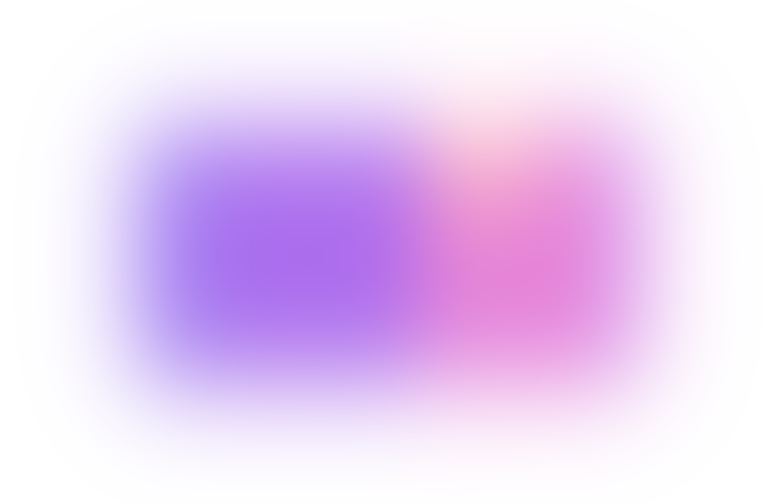
A Shadertoy shader for this background:

```glsl
// A soft glowing panel on white: violet on the left, pink on the right.
// The panel is a box blurred analytically along each axis, and its tint
// blends indigo, violet, pink and orchid, with a peach glow near the top.

#define PANEL_MIN vec2(0.180, 0.242)
#define PANEL_MAX vec2(0.835, 0.742)
#define PANEL_BLUR vec2(0.061, 0.102)
#define SEAM_X 0.541
#define SEAM_BLUR 0.050
#define PEACH_CENTER vec2(0.620, 0.780)
#define PEACH_RADIUS vec2(0.075, 0.170)

const vec3 WHITE  = vec3(1.00, 1.00, 1.00);
const vec3 INDIGO = vec3(0.60, 0.45, 0.94);
const vec3 VIOLET = vec3(0.67, 0.42, 0.93);
const vec3 PINK   = vec3(0.89, 0.49, 0.85);
const vec3 ORCHID = vec3(0.84, 0.52, 0.90);
const vec3 PEACH  = vec3(0.97, 0.65, 0.77);

// Step edge after a Gaussian blur; z is the distance in standard deviations
float blurredStep(float z) {
    z = clamp(z, -5.0, 5.0);
    return 0.5 + 0.5 * tanh(0.798 * z * (1.0 + 0.0447 * z * z));
}

// Interval from lo to hi after a Gaussian blur
float blurredSpan(float x, float lo, float hi, float blur) {
    return blurredStep((x - lo) / blur) - blurredStep((x - hi) / blur);
}

float gaussian(vec2 p, vec2 center, vec2 radius) {
    vec2 d = (p - center) / radius;
    return exp(-0.5 * dot(d, d));
}

vec3 panelTint(vec2 uv) {
    vec3 left = mix(INDIGO, VIOLET, smoothstep(0.15, 0.40, uv.x));
    vec3 right = mix(PINK, ORCHID, smoothstep(0.70, 0.86, uv.x));
    right = mix(right, PEACH, gaussian(uv, PEACH_CENTER, PEACH_RADIUS));
    return mix(left, right, blurredStep((uv.x - SEAM_X) / SEAM_BLUR));
}

void mainImage(out vec4 fragColor, in vec2 fragCoord) {
    vec2 uv = fragCoord / iResolution.xy;

    // Coverage of the blurred box
    float coverage = blurredSpan(uv.x, PANEL_MIN.x, PANEL_MAX.x, PANEL_BLUR.x)
                   * blurredSpan(uv.y, PANEL_MIN.y, PANEL_MAX.y, PANEL_BLUR.y);

    fragColor = vec4(mix(WHITE, panelTint(uv), coverage), 1.0);
}
```
